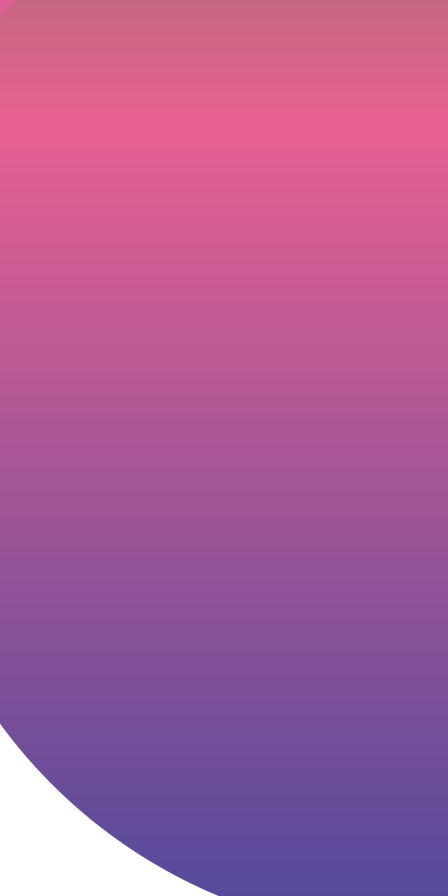
Reproduce this background procedurally as a Shadertoy shader.

```glsl
#define TOP_COLOR vec3(0.775, 0.405, 0.505)
#define PEAK_COLOR vec3(0.910, 0.376, 0.570)
#define BOTTOM_COLOR vec3(0.335, 0.288, 0.610)
#define CORNER_COLOR vec3(0.870, 0.375, 0.585)
#define PAPER_COLOR vec3(1.0)
#define PEAK_HEIGHT 0.862
#define DISC_CENTER vec2(0.466, 0.5326)
#define DISC_RADIUS 0.577
#define CORNER_SIZE 0.018

// Antialiased coverage of a signed distance, negative inside
float coverage(float dist, float pixel) {
    return smoothstep(0.75 * pixel, -0.75 * pixel, dist);
}

// Muted top, pink band, then a long fade to violet
vec3 verticalGradient(float y) {
    vec3 lower = mix(BOTTOM_COLOR, PEAK_COLOR, clamp(y / PEAK_HEIGHT, 0.0, 1.0));
    float rise = clamp((y - PEAK_HEIGHT) / (1.0 - PEAK_HEIGHT), 0.0, 1.0);
    return mix(lower, TOP_COLOR, rise);
}

void mainImage(out vec4 fragColor, in vec2 fragCoord) {
    float pixel = 1.0 / iResolution.y;
    vec2 p = fragCoord * pixel;
    vec3 color = verticalGradient(p.y);

    // Bright diagonal cut in the top left corner
    float cornerDist = (p.x + 1.0 - p.y - CORNER_SIZE) * inversesqrt(2.0);
    color = mix(color, CORNER_COLOR, coverage(cornerDist, pixel));

    // White area below the large disc, in the lower half only
    float outsideDist = DISC_RADIUS - length(p - DISC_CENTER);
    float lowerHalf = step(p.y, DISC_CENTER.y);
    color = mix(color, PAPER_COLOR, coverage(outsideDist, pixel) * lowerHalf);

    fragColor = vec4(color, 1.0);
}
```
